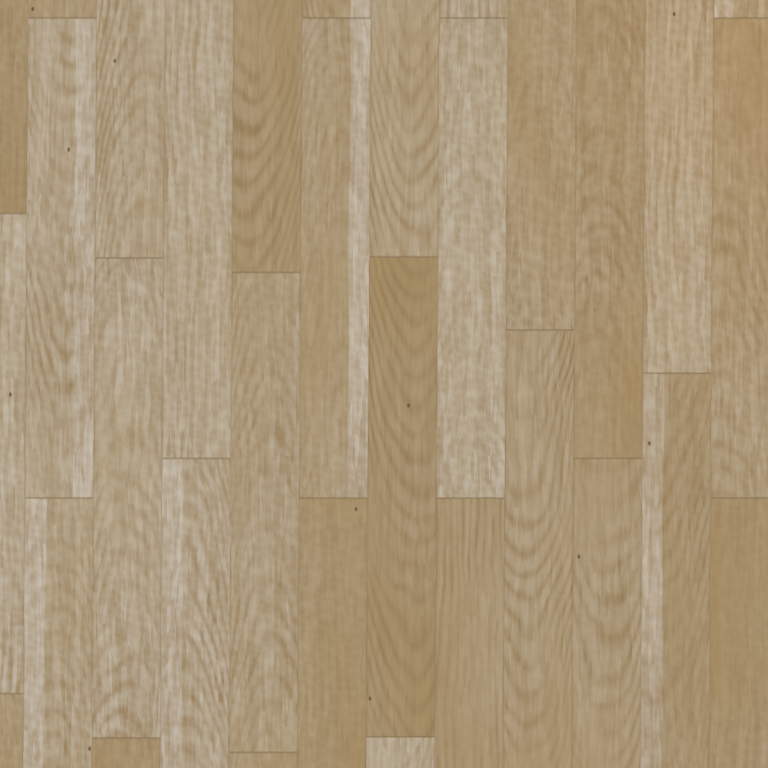
Write a Shadertoy shader that draws this texture.

```glsl
#define BOARD_WIDTH 0.0893
#define BOARD_LENGTH 0.625
#define FIRST_SEAM 0.030
#define LEAN 0.0065
#define SEAM_WIDTH 0.0010
#define PALE vec3(0.732, 0.682, 0.602)
#define TAN vec3(0.648, 0.557, 0.412)
#define GRAIN vec3(0.585, 0.485, 0.340)
#define SAPWOOD vec3(0.770, 0.730, 0.680)
#define SEAM vec3(0.480, 0.400, 0.280)
#define KNOT vec3(0.330, 0.270, 0.190)

float hash(vec2 p) {
    p = fract(p * vec2(0.1031, 0.1137));
    p += dot(p, p.yx + 33.33);
    return fract((p.x + p.y) * p.x * 17.3);
}

// Layered sines, roughly -1 to 1
float ripple(vec2 p) {
    float sum = 0.0, amp = 0.5;
    for (int i = 0; i < 4; i++) {
        p = mat2(0.8, -0.6, 0.6, 0.8) * p * 1.7 + 1.3;
        sum += amp * sin(p.x + 1.5 * sin(p.y));
        amp *= 0.6;
    }
    return sum;
}

// Cellular noise: distance to the nearest point, and its random value
vec2 cellular(vec2 p) {
    vec2 cell = floor(p), nearest = vec2(8.0, 0.0);
    for (int y = -1; y <= 1; y++)
    for (int x = -1; x <= 1; x++) {
        vec2 c = cell + vec2(x, y) + 200.0;
        vec2 point = c - 200.0 + vec2(hash(c), hash(c + 71.7));
        float d = length(p - point);
        if (d < nearest.x) nearest = vec2(d, hash(c + 37.1));
    }
    return nearest;
}

// End joint offset, in board lengths: neighbours differ by about a half
float staggerOf(float column) {
    float swing = 0.055 * cos(column * 1.0472);
    float even = 0.5 + 0.0025 * column * column - swing;
    return mix(even, 1.01 + swing, mod(column, 2.0));
}

vec3 parquet(vec2 uv, float px) {
    // Board layout
    float x = (uv.x - FIRST_SEAM - LEAN * uv.y) / BOARD_WIDTH + 1.0;
    float column = floor(x);
    float y = (1.0 - uv.y) / BOARD_LENGTH - staggerOf(column);
    vec2 id = vec2(column, floor(y)) + 10.0;
    vec2 q = vec2(fract(x), fract(y) * BOARD_LENGTH / BOARD_WIDTH);
    float tone = hash(id * 3.7), kind = hash(id * 5.3 + 9.0);
    float side = hash(id * 7.9 + 4.0), strength = hash(id * 2.9 + 17.0);
    vec2 s = q + 30.0 * vec2(tone, kind);

    // Growth rings: straight lines or stacked arches
    float bend = ripple(s * vec2(1.1, 0.5));
    float off = q.x - 0.2 - 0.6 * side;
    float arches = 2.3 * q.y * sign(strength - 0.5) + 8.0 * off * off;
    float ring = mix(8.0 * q.x, arches, step(0.45, kind)) + 0.9 * bend;
    float rings = pow(0.5 + 0.5 * sin(6.283 * ring), 2.0);
    rings *= 0.5 + 0.5 * ripple(s * vec2(1.6, 0.6) + 5.0);

    // Fine pores along the board, slanted flecks and broad stains
    float pores = cellular(vec2((s.x + 0.05 * bend) * 24.0, s.y * 3.0)).y - 0.5;
    float fibres = cellular(vec2((s.x + 0.03 * bend) * 13.0, s.y * 0.9)).y - 0.5;
    float flecks = 0.45 - cellular(vec2(s.x * 6.0 + s.y * 2.0, s.y * 8.0 - s.x * 3.0)).x;
    float cloud = ripple(s * vec2(0.7, 0.3) + 11.0);

    // Board colour, with a pale sapwood edge on a few boards
    vec3 col = mix(TAN, PALE, clamp(tone + 0.35 * cloud, -0.1, 1.1));
    float edge = side > 0.5 ? q.x : 1.0 - q.x;
    float sap = step(0.78, hash(id * 4.1 + 23.0));
    sap *= smoothstep(0.68, 0.71, edge + 0.02 * bend);
    col = mix(col, SAPWOOD, 0.6 * sap);

    float dark = 0.12 + (0.18 + 0.5 * strength) * rings * (1.0 - 0.6 * sap);
    dark += 0.36 * pores + 0.25 * fibres + 0.22 * cloud;
    dark += 0.42 * flecks * (1.0 - 0.7 * strength);
    col = mix(col, GRAIN, clamp(dark, -0.4, 1.0));

    // Warmer light towards the upper right
    float warm = smoothstep(0.55, 1.0, uv.x) * smoothstep(0.2, 1.0, uv.y);
    col *= mix(vec3(1.0), vec3(1.01, 0.97, 0.91), warm);

    // Small scattered knots
    vec2 knot = cellular(uv * vec2(11.0, 7.0) + 3.0);
    float spot = 1.0 - smoothstep(0.008, 0.028, knot.x);
    col = mix(col, KNOT, 0.7 * spot * step(0.8, knot.y));

    // Seams between boards: faint at the sides, clearer at the ends
    float sideGap = min(q.x, 1.0 - q.x) * BOARD_WIDTH;
    float endGap = min(fract(y), 1.0 - fract(y)) * BOARD_LENGTH;
    float sideSeam = 1.0 - smoothstep(0.0, SEAM_WIDTH + px, sideGap);
    float endSeam = 1.0 - smoothstep(0.0, SEAM_WIDTH + px, endGap);
    float broken = 0.7 + 0.5 * ripple(vec2(column * 3.0, uv.y * 14.0));
    return mix(col, SEAM, max(0.3 * sideSeam * broken, 0.45 * endSeam));
}

void mainImage(out vec4 fragColor, in vec2 fragCoord) {
    // Four samples per pixel smooth the board edges and the pores
    vec3 sum = vec3(0.0);
    for (int i = 0; i < 4; i++) {
        vec2 jitter = vec2(i % 2, i / 2) * 0.5 - 0.25;
        sum += parquet((fragCoord + jitter) / iResolution.xy, 1.0 / iResolution.y);
    }
    fragColor = vec4(sum / 4.0, 1.0);
}
```
